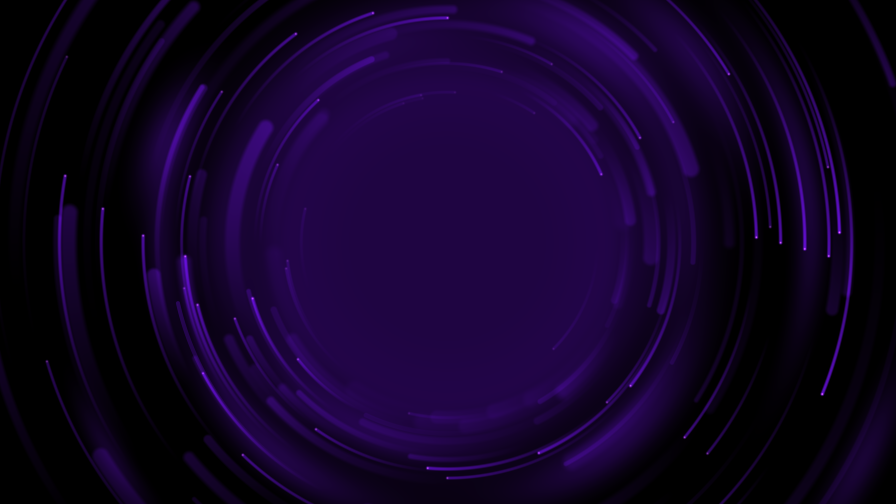
Give the GLSL for this background, as a Shadertoy shader.

```glsl
// A dim violet disc ringed by clockwise light trails on black.
// Work is done in polar coordinates: soft sector glows, hashed arcs and
// regular bundles of thin trails, all added up and tinted violet.

const float TAU = 6.2831853;
const vec2 CENTER = vec2(-0.001, 0.0185);
const vec3 VIOLET = vec3(0.47, 0.07, 1.0);
const vec3 SPARK = vec3(0.8, 0.45, 0.6);

float hash(float n) {
    return fract(sin(n * 127.1 + 3.7) * 43758.55);
}

float gauss(float x) {
    return exp(-x * x);
}

// Wide blurred patch; polar = (radius, angle), angles in degrees
float glow(vec2 polar, float radius, float angle, float width, float spread) {
    float turn = mod(polar.y - radians(angle) + 0.5 * TAU, TAU) - 0.5 * TAU;
    return gauss((polar.x - radius) / width) * gauss(turn / radians(spread));
}

// Arc with a round head and a tail that fades anticlockwise.
// Returns (trail brightness, distance from the head)
vec2 trail(vec2 polar, float radius, float head, float span, float width, float edge) {
    float lag = mod(polar.y - head, TAU);
    bool onTail = lag < span;
    float ahead = onTail ? 0.0 : (TAU - lag) * radius;
    float fade = onTail ? pow(1.0 - lag / span, 1.2) : 1.0;
    float d = length(vec2(polar.x - radius, ahead));
    float body = 1.0 - smoothstep(width * (1.0 - edge), width * (1.0 + edge), d);
    float arcToHead = min(lag, TAU - lag) * radius;
    return vec2(body * fade, length(vec2(polar.x - radius, arcToHead)));
}

// Thin bright trail with a spark at its head: (trail, spark)
vec2 thinTrail(vec2 polar, float radius, float head, float span, float width) {
    vec2 t = trail(polar, radius, head, span, width, 0.8);
    return vec2(t.x, gauss(t.y / 0.0019));
}

// Evenly stepped thin trails; start and stride = (radius, head in degrees)
vec2 bundle(vec2 polar, vec2 start, vec2 stride, float span, int count) {
    vec2 sum = vec2(0.0);
    for (int i = 0; i < count; i++) {
        vec2 place = start + stride * float(i);
        sum += thinTrail(polar, place.x, radians(place.y), radians(span), 0.003);
    }
    return sum;
}

// Broad translucent arcs, denser near the disc
float softArcs(vec2 polar) {
    float sum = 0.0;
    for (int i = 0; i < 100; i++) {
        float n = float(i) * 5.0;
        float radius = mix(0.345, 0.96, pow(hash(n), 1.9));
        float span = mix(0.35, 1.1, hash(n + 2.0));
        float width = mix(0.004, 0.017, pow(hash(n + 3.0), 1.5));
        float power = mix(0.09, 0.27, hash(n + 4.0)) * smoothstep(0.30, 0.42, radius);
        float edge = mix(0.3, 0.8, hash(n + 9.5));
        sum += power * trail(polar, radius, TAU * hash(n + 1.0), span, width, edge).x;
    }
    return sum;
}

// Fine scattered trails
vec2 fineArcs(vec2 polar) {
    vec2 sum = vec2(0.0);
    for (int i = 0; i < 40; i++) {
        float n = 500.0 + float(i) * 4.0;
        float radius = mix(0.29, 0.9, pow(hash(n), 1.7));
        float span = mix(0.3, 0.9, hash(n + 2.0));
        float power = mix(0.15, 0.5, hash(n + 3.0)) * smoothstep(0.24, 0.42, radius);
        sum += power * thinTrail(polar, radius, TAU * hash(n + 1.0), span, 0.0027);
    }
    return sum;
}

// Large lit regions of the ring and the outer sweeps
float regions(vec2 polar) {
    float sum = 0.27 * glow(polar, 0.49, 55.0, 0.055, 24.0);
    sum += 0.27 * glow(polar, 0.61, 38.0, 0.05, 20.0);
    sum += 0.23 * glow(polar, 0.72, 9.0, 0.03, 25.0);
    sum += 0.28 * glow(polar, 0.595, 160.0, 0.045, 12.0);
    sum += 0.15 * glow(polar, 0.57, 182.0, 0.03, 16.0);
    sum += 0.16 * glow(polar, 0.43, 115.0, 0.055, 38.0);
    sum += 0.12 * glow(polar, 0.44, 175.0, 0.04, 30.0);
    sum += 0.24 * glow(polar, 0.54, 230.0, 0.04, 24.0);
    sum += 0.24 * glow(polar, 0.52, 312.0, 0.045, 24.0);
    sum += 0.16 * glow(polar, 0.41, 245.0, 0.035, 32.0);
    sum += 0.12 * glow(polar, 0.47, 8.0, 0.05, 26.0);
    sum += 0.22 * glow(polar, 0.93, 332.0, 0.035, 11.0);
    sum += 0.18 * glow(polar, 0.79, 212.0, 0.025, 9.0);
    return sum;
}

void mainImage(out vec4 fragColor, in vec2 fragCoord) {
    vec2 p = (fragCoord - 0.5 * iResolution.xy) / iResolution.y - CENTER;
    vec2 polar = vec2(length(p), atan(p.y, p.x));

    // Central disc and its fading rim
    float disc = 0.272 + 0.02 * smoothstep(0.18, 0.31, polar.x);
    float light = disc * (1.0 - smoothstep(0.31, 0.45, polar.x));
    light += 0.09 * smoothstep(0.33, 0.42, polar.x) * (1.0 - smoothstep(0.45, 0.62, polar.x));

    // Soft light, with the faintest haze cut to black
    light = max(light + regions(polar) + softArcs(polar) - 0.012, 0.0);

    // Thin trails: right, left, top, bottom, and the two inner sides
    vec2 fine = fineArcs(polar);
    fine += 0.65 * bundle(polar, vec2(0.613, 1.0), vec2(0.048, -1.0), 42.0, 4);
    fine += 0.75 * bundle(polar, vec2(0.778, 1.5), vec2(0.024, -23.5), 52.0, 2);
    fine += 0.55 * bundle(polar, vec2(0.521, 183.0), vec2(0.083, -4.3), 45.0, 4);
    fine += 0.5 * bundle(polar, vec2(0.512, 126.0), vec2(-0.033, -18.0), 44.0, 3);
    fine += 0.55 * bundle(polar, vec2(0.449, 265.0), vec2(0.006, 28.5), 48.0, 3);
    fine += 0.5 * bundle(polar, vec2(0.402, 196.0), vec2(0.109, -2.0), 40.0, 2);
    fine += 0.4 * bundle(polar, vec2(0.334, 24.0), vec2(0.101, 4.6), 40.0, 2);

    vec3 color = VIOLET * (light + fine.x) + SPARK * fine.y;
    fragColor = vec4(min(color, 1.0), 1.0);
}
```
